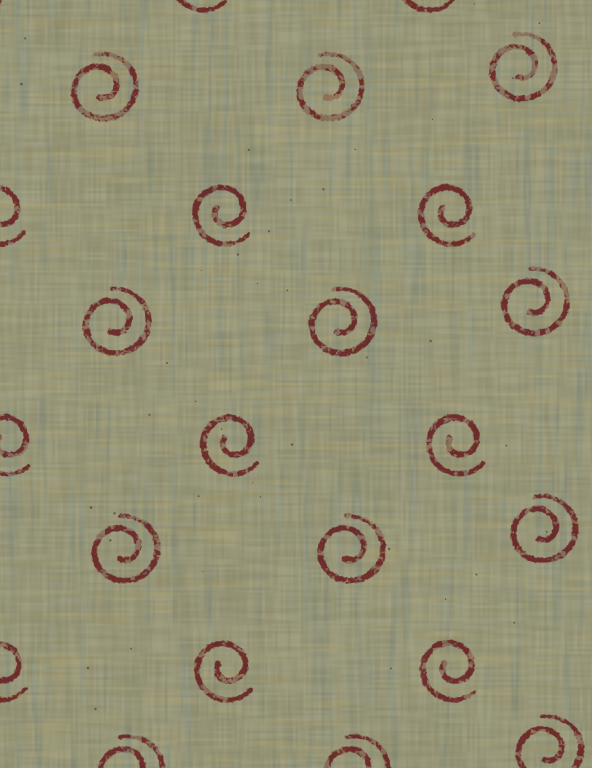
A WebGL 2 fragment shader for this pattern:

```glsl
#version 300 es
precision highp float;
// Two alternating families of worn, hand-stamped red spirals on woven sage cloth.

#define CLOTH vec3(0.592, 0.588, 0.470)
#define INK vec3(0.420, 0.160, 0.160)
#define SPECK vec3(0.33, 0.28, 0.20)
#define PITCH_X 0.294
#define HALF_STROKE 0.0039
#define WEAR 0.62
#define THREADS 300.0
#define WEAVE 0.045

const float TAU = 6.2831853;

uniform vec2 u_resolution;
out vec4 fragColor;

float hash(vec2 p) {
  vec3 q = fract(vec3(p.xyx) * 0.1031);
  q += dot(q, q.yzx + 33.33);
  return fract((q.x + q.y) * q.z);
}

float noise(vec2 p) {
  vec2 i = floor(p), f = fract(p);
  f = f * f * (3.0 - 2.0 * f);
  return mix(mix(hash(i), hash(i + vec2(1, 0)), f.x),
             mix(hash(i + vec2(0, 1)), hash(i + vec2(1, 1)), f.x), f.y);
}

// Radius along the stroke; u runs from the outer tip (0) to the inner tip (1).
float spiralRadius(float u, vec3 size, vec2 curl) {
  return size.x - size.y * smoothstep(0.1, 0.35, u)
                - size.z * smoothstep(curl.x, curl.y, u);
}

vec2 spiralPoint(float u, float start, float span, vec3 size, vec2 curl) {
  float t = start + span * u;
  return spiralRadius(u, size, curl) * vec2(sin(t), -cos(t));
}

// Distance to the spiral's centre line, and the position u along it.
vec2 spiral(vec2 p, float start, float span, vec3 size, vec2 curl) {
  float outer = length(p - spiralPoint(0.0, start, span, size, curl));
  float inner = length(p - spiralPoint(1.0, start, span, size, curl));
  vec2 best = outer < inner ? vec2(outer, 0.0) : vec2(inner, 1.0);
  float turn = mod(atan(p.x, -p.y) - start, TAU);
  for (int k = 0; k < 2; k++) {
    float u = (turn + TAU * float(k)) / span;
    float d = abs(length(p) - spiralRadius(u, size, curl));
    if (u <= 1.0 && d < best.x) best = vec2(d, u);
  }
  return best;
}

// Centre of a motif; the columns bend slightly, and one column sits out of line.
vec2 motifCentre(bool tall, float col, float row) {
  if (tall) {
    vec2 c = vec2(0.133 + 0.018 * row - 0.0022 * row * row,
                  0.116 + 0.310 * row - 0.0046 * row * row);
    c.x += PITCH_X * col;
    return col > 1.5 ? c - vec2(0.043, 0.026) : c;
  }
  return vec2(PITCH_X * col + 0.0195 * row - 0.0091 * row * row,
              0.278 + 0.302 * row - 0.0026 * row * row);
}

float stampedInk(vec2 p, float pixel) {
  float ink = 0.0;
  float ragged = noise(p * 330.0) - 0.5;
  float blot = 0.65 * noise(p * 150.0) + 0.35 * noise(p * 420.0);
  for (int n = 0; n < 24; n++) {
    bool tall = n < 12;
    float col = float(n % 3);
    float row = float((n / 3) % 4) - (tall ? 0.0 : 1.0);
    vec2 q = p - motifCentre(tall, col, row);
    if (length(q) > 0.065) continue;
    float id = hash(vec2(float(n) + 3.0, 17.0));
    float tilt = (id - 0.5) * 0.2;
    vec2 s = tall ? spiral(q, -0.16 + tilt, 9.9, vec3(0.0458, 0.0078, 0.0268), vec2(0.42, 1.0))
                  : spiral(q, 2.32 + tilt, 9.2, vec3(0.0398, 0.0, 0.0255), vec2(0.25, 0.8));
    // Thin outer tip, uneven pressure and patchy wear
    float halfWidth = HALF_STROKE * mix(0.65, 1.0, smoothstep(0.0, 0.2, s.y));
    halfWidth *= 0.85 + 0.3 * noise(vec2(s.y * 24.0, id * 90.0));
    float edge = 1.0 - smoothstep(-pixel, pixel, s.x - halfWidth - ragged * 0.0022);
    float faint = tall && row < 0.5 ? 0.10 + 0.05 * col : 0.06 * id;
    faint += 0.12 * (tall ? 1.0 - smoothstep(0.0, 0.2, s.y) : smoothstep(0.6, 1.0, s.y));
    float worn = smoothstep(0.52, 0.76, blot + faint);
    ink = max(ink, edge * (0.96 - WEAR * worn));
  }
  return ink;
}

vec3 wovenCloth(vec2 p) {
  // Fine warp and weft, with longer cool and warm slubs
  float warp = noise(p * vec2(THREADS, 24.0));
  float weft = noise(p.yx * vec2(THREADS, 24.0) + 71.0);
  float coolSlub = smoothstep(0.58, 0.9, noise(p * vec2(190.0, 9.0) + 31.0));
  float warmSlub = smoothstep(0.58, 0.9, noise(p * vec2(14.0, 210.0) + 53.0));
  vec3 cloth = CLOTH + WEAVE * (warp + weft - 1.0) + 0.012 * (noise(p * 5.0) - 0.5);
  cloth += coolSlub * vec3(-0.035, -0.015, 0.012) + warmSlub * vec3(0.022, 0.008, -0.018);
  // Scattered seed flecks
  vec2 cell = floor(p * 22.0);
  vec2 seed = vec2(hash(cell + 5.0), hash(cell + 47.0)) * 0.8 + 0.1;
  float radius = 0.0007 + 0.0012 * hash(cell + 13.0);
  float fleck = 1.0 - smoothstep(radius * 0.4, radius * 1.5, length(p - (cell + seed) / 22.0));
  return mix(cloth, SPECK, 0.75 * fleck * step(0.88, hash(cell + 91.0)));
}

void main() {
  // Height is one unit, with y measured down from the top edge
  vec2 p = vec2(gl_FragCoord.x, u_resolution.y - gl_FragCoord.y) / u_resolution.y;
  vec3 cloth = wovenCloth(p);
  vec3 dye = INK + 0.35 * (cloth - CLOTH);
  fragColor = vec4(mix(cloth, dye, stampedInk(p, 1.0 / u_resolution.y)), 1.0);
}
```
